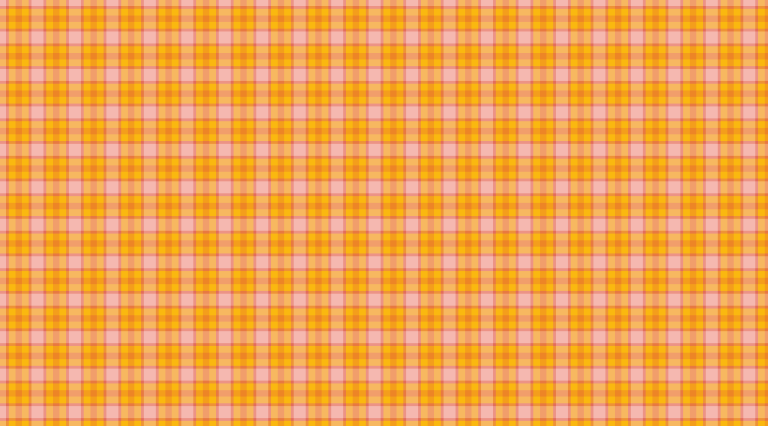
This pattern is drawn by a WebGL 1 fragment shader. Its source:

```glsl
precision highp float;

uniform vec2 u_resolution;

const float REPEATS_ACROSS = 20.5;

const vec3 PINK = vec3(0.96, 0.72, 0.69);
const vec3 ROSE = vec3(0.89, 0.43, 0.36);
const vec3 YELLOW = vec3(0.98, 0.72, 0.06);
const vec3 ORANGE = vec3(0.93, 0.52, 0.15);

// Antialiased step whose ramp is one pixel wide
float softStep(float edge, float x, float pixel) {
  return clamp((x - edge) / pixel + 0.5, 0.0, 1.0);
}

// Mirrored stripe sequence: pink centre, rose line, yellow band, orange middle
vec3 stripeColor(float position, float pixel) {
  float fromCentre = abs(fract(position + 0.5) - 0.5);
  vec3 color = mix(PINK, ROSE, softStep(0.160, fromCentre, pixel));
  color = mix(color, YELLOW, softStep(0.235, fromCentre, pixel));
  return mix(color, ORANGE, softStep(0.415, fromCentre, pixel));
}

// Equal blend of vertical and horizontal threads
vec3 plaid(vec2 cell, float pixel) {
  vec3 warp = stripeColor(cell.x, pixel);
  vec3 weft = stripeColor(cell.y, pixel);
  return mix(warp, weft, 0.5);
}

void main() {
  // Square cells, counted from the upper left corner
  float pixel = REPEATS_ACROSS / u_resolution.x;
  vec2 fromTopLeft = vec2(gl_FragCoord.x, u_resolution.y - gl_FragCoord.y);
  gl_FragColor = vec4(plaid(fromTopLeft * pixel, pixel), 1.0);
}
```
